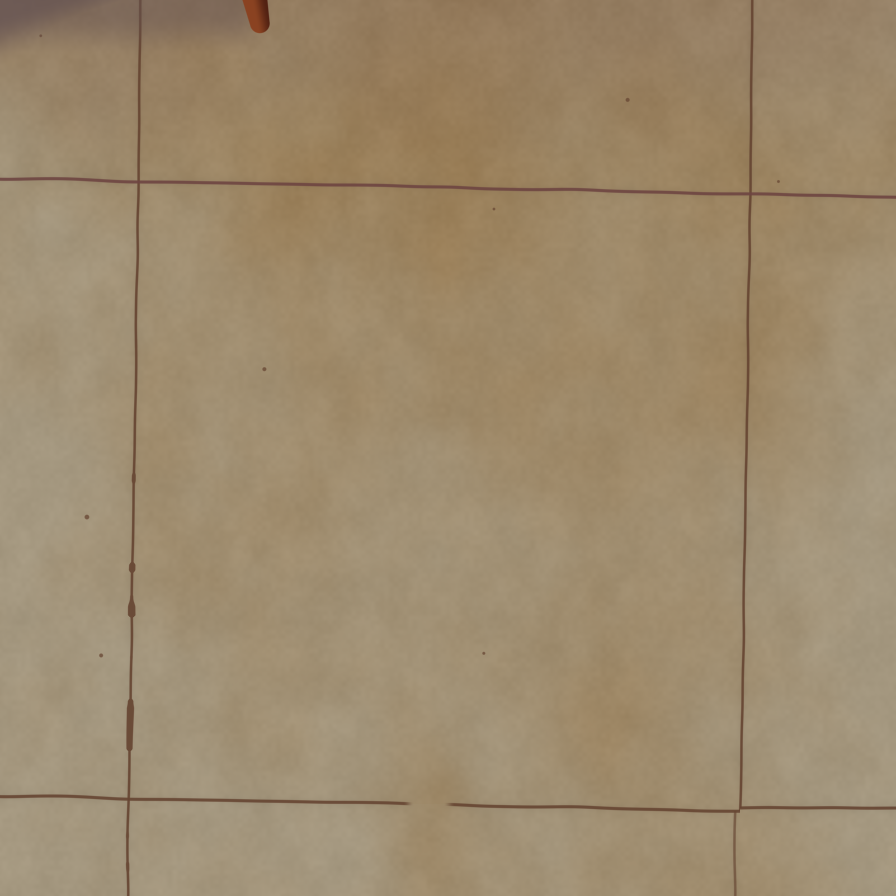
A Shadertoy shader for this texture:

```glsl
// Large sandy stone floor tiles with thin brown joints, soft mottling, chips and a chair leg's shadow.

const vec2 PITCH = vec2(0.683, 0.689);        // tile size
const vec2 ORIGIN = vec2(0.142, 0.112);       // lower left joint crossing
const vec2 SKEW = vec2(0.0152, -0.021);       // lean of the joints
const vec2 JOINT_HALF = vec2(0.0014, 0.0017); // half widths: upright, level
const float SLIP = 0.0055;                    // misalignment at the lower right corner
const float SPECK_CELLS = 6.0;
const vec3 COOL_STONE = vec3(0.645, 0.595, 0.500);
const vec3 WARM_STONE = vec3(0.605, 0.500, 0.350);
const vec3 DIM_STONE = vec3(0.560, 0.460, 0.355);
const vec3 JOINT_BROWN = vec3(0.400, 0.270, 0.195);
const vec3 JOINT_PLUM = vec3(0.430, 0.270, 0.255);
const vec3 SHADOW = vec3(0.390, 0.320, 0.320);
const vec3 LEG_DARK = vec3(0.320, 0.130, 0.070);
const vec3 LEG_LIGHT = vec3(0.540, 0.260, 0.130);

float hash(vec2 p) {
    vec3 q = fract(p.xyx * vec3(0.1031, 0.1030, 0.0973));
    q += dot(q, q.yzx + 33.33);
    return fract((q.x + q.y) * q.z);
}

float noise(vec2 p) {
    vec2 i = floor(p), f = fract(p);
    f = f * f * (3.0 - 2.0 * f);
    return mix(mix(hash(i), hash(i + vec2(1, 0)), f.x),
               mix(hash(i + vec2(0, 1)), hash(i + vec2(1, 1)), f.x), f.y);
}

float fbm(vec2 p) {
    float sum = 0.0, amp = 0.5;
    for (int i = 0; i < 5; i++) {
        sum += amp * noise(p);
        p = mat2(1.6, 1.2, -1.2, 1.6) * p + 17.3;
        amp *= 0.5;
    }
    return sum;
}

float blob(vec2 p, vec2 centre, vec2 radius) {
    vec2 d = (p - centre) / radius;
    return exp(-dot(d, d));
}

// Tile coordinates: joints lie where a component is a whole number.
vec2 tileSpace(vec2 p) {
    vec2 g = (p - ORIGIN - SKEW * p.yx) / PITCH;
    if (g.x > 1.0 && g.y < 0.5) g.y = (p.y - ORIGIN.y - SKEW.x * -0.9) / PITCH.y;
    if (g.x > 0.5 && g.y < 0.0) g.x += SLIP / PITCH.x;
    return g;
}

// Cloudy stone, warm in the middle and greyer towards the left and bottom.
vec3 stone(vec2 p, vec2 tile) {
    float warmth = 0.14 + 0.62 * blob(p, vec2(0.63, 0.68), vec2(0.38, 0.48));
    warmth += 0.22 * smoothstep(0.55, 1.0, p.y);
    warmth += 0.35 * blob(p, vec2(0.485, 0.10), vec2(0.045, 0.16));
    warmth += 1.1 * (fbm(p * vec2(6.0, 5.0) + 3.0) - 0.47);
    warmth += 0.14 * (hash(tile + 9.0) - 0.5);
    vec3 col = mix(COOL_STONE, WARM_STONE, clamp(warmth, 0.0, 1.1));
    col = mix(col, DIM_STONE, 0.65 * smoothstep(0.78, 1.02, p.y + 0.12 * (fbm(p * 7.0) - 0.5)));
    float grain = 0.05 * (fbm(p * vec2(34.0, 26.0)) - 0.48) + 0.016 * (noise(p * 190.0) - 0.5);
    return col + grain;
}

// Scattered small dark marks.
float specks(vec2 p, float aa) {
    vec2 cell = floor(p * SPECK_CELLS);
    vec2 at = (cell + 0.2 + 0.6 * vec2(hash(cell + 4.0), hash(cell + 31.0))) / SPECK_CELLS;
    float radius = mix(0.0012, 0.0026, hash(cell + 57.0));
    return step(0.86, hash(cell + 11.0)) * (1.0 - smoothstep(radius - aa, radius + aa, length(p - at)));
}

void mainImage(out vec4 fragColor, in vec2 fragCoord) {
    vec2 p = fragCoord / iResolution.xy;
    float aa = 0.8 / min(iResolution.x, iResolution.y);

    // Joints wander slightly and are chipped on the lower left.
    vec2 wander = vec2(noise(p.yy * 14.0), noise(p.xx * 14.0 + 40.0)) - 0.5;
    vec2 g = tileSpace(p + 0.0022 * wander);
    vec2 nearest = round(g);
    vec2 dist = abs(g - nearest) * PITCH;
    vec3 col = stone(p, floor(g));

    float chips = smoothstep(0.72, 0.9, noise(vec2(p.y * 60.0, 5.0)));
    chips *= blob(p, vec2(0.15, 0.27), vec2(0.1, 0.17));
    vec2 halfWidth = JOINT_HALF + vec2(0.003 * chips, 0.0);
    vec2 joint = 1.0 - smoothstep(halfWidth - aa, halfWidth + aa, dist);

    // The lower joint is filled for a short stretch; the slipped end is paler.
    float gap = smoothstep(0.45, 0.462, p.x) * (1.0 - smoothstep(0.495, 0.508, p.x));
    joint.y *= 1.0 - gap * step(nearest.y, 0.5);
    joint.x *= g.y < 0.0 && g.x > 0.5 ? 0.65 : 0.92;
    float halo = exp(-min(dist.x, dist.y) / 0.004) * (1.0 - gap * step(g.y, 0.5));
    col *= 1.0 - 0.06 * halo;
    col = mix(col, JOINT_BROWN, joint.x);
    col = mix(col, nearest.y > 0.5 ? JOINT_PLUM : JOINT_BROWN, 0.9 * joint.y);
    col = mix(col, JOINT_BROWN, 0.75 * specks(p, aa));

    // Shadow in the upper left corner: a dark wedge and a fainter band.
    float wedge = smoothstep(-0.025, 0.03, p.y - 0.95 - 0.33 * p.x);
    float band = smoothstep(0.935, 0.985, p.y) * (1.0 - smoothstep(0.26, 0.31, p.x));
    col = mix(col, SHADOW, max(0.8 * wedge, 0.45 * band));

    // Tapered wooden leg with a rounded foot.
    vec2 foot = vec2(0.290, 0.974), axis = normalize(vec2(-0.2, 1.0));
    float along = max(dot(p - foot, axis), 0.0);
    float across = dot(p - foot, vec2(axis.y, -axis.x));
    float leg = length(p - foot - axis * along) - 0.011 - 0.1 * along;
    vec3 wood = mix(LEG_LIGHT, LEG_DARK, smoothstep(-0.004, 0.012, across));
    col = mix(col, wood, 1.0 - smoothstep(-aa, aa, leg));

    fragColor = vec4(clamp(col, 0.0, 1.0), 1.0);
}
```
